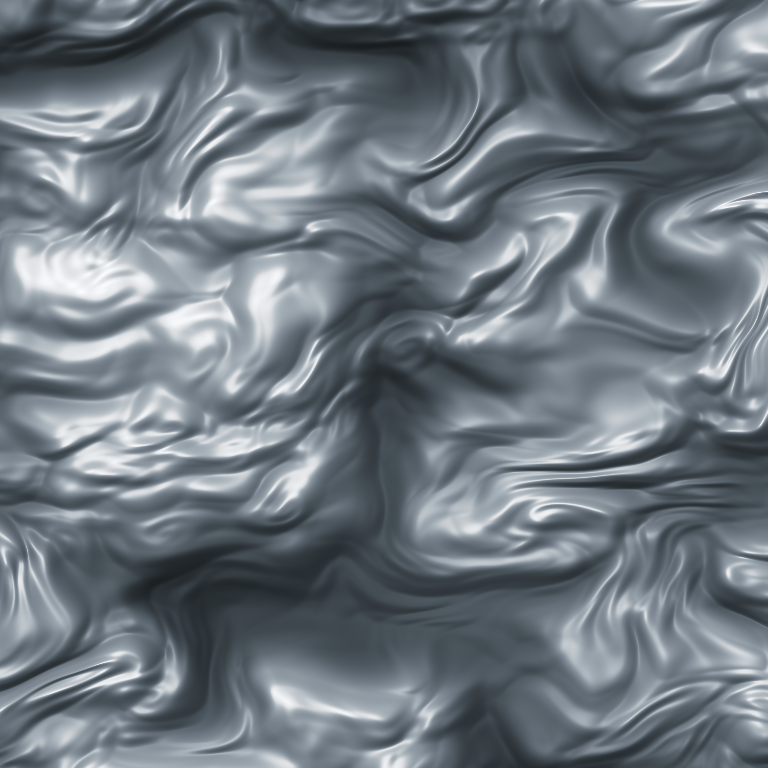
Reproduce this texture procedurally as a Shadertoy shader.

```glsl
// Billowing steel-grey storm clouds with curled, glossy puffs.

const vec3 SHADES[6] = vec3[6](
    vec3(0.19, 0.22, 0.24), vec3(0.29, 0.33, 0.36), vec3(0.40, 0.44, 0.48),
    vec3(0.52, 0.56, 0.60), vec3(0.66, 0.70, 0.73), vec3(0.86, 0.87, 0.88));
const vec2 CLOUD_SCALE = vec2(3.6, 5.2);
const vec3 LIGHT_DIR = vec3(-0.2, 0.55, 0.8);

vec2 hash2(vec2 p) {
    vec3 h = fract(vec3(p.xyx) * vec3(0.1031, 0.1030, 0.0973));
    h += dot(h, h.yzx + 33.33);
    return fract((h.xx + h.yz) * h.zy);
}

float cornerSlope(vec2 cell, vec2 offset) {
    float angle = 6.2832 * hash2(cell).x;
    return dot(vec2(cos(angle), sin(angle)), offset);
}

// Gradient noise, roughly -1 to 1
float gradientNoise(vec2 p) {
    vec2 i = floor(p), f = fract(p);
    vec2 u = f * f * f * (f * (f * 6.0 - 15.0) + 10.0);
    vec2 e = vec2(1.0, 0.0);
    float low = mix(cornerSlope(i, f), cornerSlope(i + e, f - e), u.x);
    float high = mix(cornerSlope(i + e.yx, f - e.yx), cornerSlope(i + 1.0, f - 1.0), u.x);
    return 1.3 * mix(low, high, u.y);
}

// Scattered domes with spiral grooves, joined by a soft maximum
float puffs(vec2 p, float sharpness, float curl) {
    vec2 cell = floor(p);
    float sum = 0.0;
    for (int y = -1; y <= 1; y++)
    for (int x = -1; x <= 1; x++) {
        vec2 id = cell + vec2(x, y);
        vec2 rnd = hash2(id + 17.0);
        vec2 d = p - id - 0.1 - 0.8 * rnd;
        float r = length(d);
        float hand = sign(rnd.x - 0.5);
        float spiral = cos(16.0 * r + hand * atan(d.y, d.x + 0.0001) + 40.0 * rnd.y);
        float groove = curl * fract(rnd.x * 7.0) * smoothstep(0.0, 0.3, r) * spiral;
        sum += exp(sharpness * (groove - r * r));
    }
    return 1.0 + log(sum + 0.00001) / sharpness;
}

// Twists the plane around one scattered centre per cell
vec2 swirl(vec2 p, float strength) {
    vec2 cell = floor(p), moved = p;
    for (int y = -1; y <= 1; y++)
    for (int x = -1; x <= 1; x++) {
        vec2 id = cell + vec2(x, y);
        vec2 rnd = hash2(id + 71.0);
        vec2 d = p - id - 0.5 - 0.6 * (rnd - 0.5);
        float falloff = max(1.0 - 1.7 * dot(d, d), 0.0);
        float turn = strength * (fract(rnd.x * 17.0 + rnd.y * 5.0) * 2.0 - 1.0);
        float a = turn * falloff * falloff;
        moved += mat2(cos(a), sin(a), -sin(a), cos(a)) * d - d;
    }
    return moved;
}

// Large lobes, leaning smaller puffs and strands that wrap around them
float cloudHeight(vec2 p) {
    vec2 bend = vec2(gradientNoise(p * 0.9 + 13.7), gradientNoise(p * 0.9 + 41.3));
    float ripple = gradientNoise(p * 2.3 + 5.2);
    vec2 q = swirl(p + 0.25 * bend + vec2(0.08, -0.08) * ripple, 1.7);
    float lobe = puffs(q, 16.0, 0.07);
    float puff = puffs(vec2(q.x * 2.6 - q.y * 0.9, q.y * 2.0 + 0.8 * lobe) + 27.1, 14.0, 0.07);
    float tuft = puffs(vec2(q.x * 5.2 - q.y, q.y * 4.2 + puff) + 53.9, 10.0, 0.0);
    float strand = gradientNoise(vec2(q.x * 1.4 + puff, q.y * 5.0 + lobe * 3.0) + 9.4);
    float mass = gradientNoise(p * 0.6 + 33.8);
    return 0.7 * lobe + 0.28 * puff * (0.3 + 0.7 * lobe) + 0.045 * tuft
         + 0.05 * strand + 0.16 * mass;
}

vec3 surfaceNormal(vec2 p, float h, float stepSize, float relief) {
    vec2 slope = vec2(cloudHeight(p + vec2(stepSize, 0.0)),
                      cloudHeight(p + vec2(0.0, stepSize))) - h;
    return normalize(vec3(-relief * slope / stepSize, 1.0));
}

// Maps brightness to the blue-grey shades
vec3 shadeColor(float tone) {
    vec3 color = SHADES[0] * clamp(tone / SHADES[0].g, 0.5, 1.0);
    for (int i = 1; i < 6; i++) {
        float from = SHADES[i - 1].g;
        color = mix(color, SHADES[i], clamp((tone - from) / (SHADES[i].g - from), 0.0, 1.0));
    }
    return color + 0.5 * max(tone - SHADES[5].g, 0.0);
}

void mainImage(out vec4 fragColor, in vec2 fragCoord) {
    vec2 p = fragCoord / iResolution.y * CLOUD_SCALE + 20.0;
    float h = cloudHeight(p);
    vec3 normal = surfaceNormal(p, h, 0.014, 0.7);

    // Soft light from above, dark hollows and glossy crests
    vec3 light = normalize(LIGHT_DIR);
    vec3 halfway = normalize(light + vec3(0.0, 0.0, 1.0));
    float diffuse = 0.5 + 0.5 * dot(normal, light);
    float openness = smoothstep(0.45, 1.05, h);
    float gloss = pow(max(dot(normal, halfway), 0.0), 22.0);
    float drift = gradientNoise(p * 0.7 + 63.0);

    float tone = 0.14 + 0.56 * diffuse * diffuse * (0.3 + 0.7 * openness);
    tone += 0.38 * gloss * openness * openness + 0.11 * drift;
    fragColor = vec4(shadeColor(tone), 1.0);
}
```
